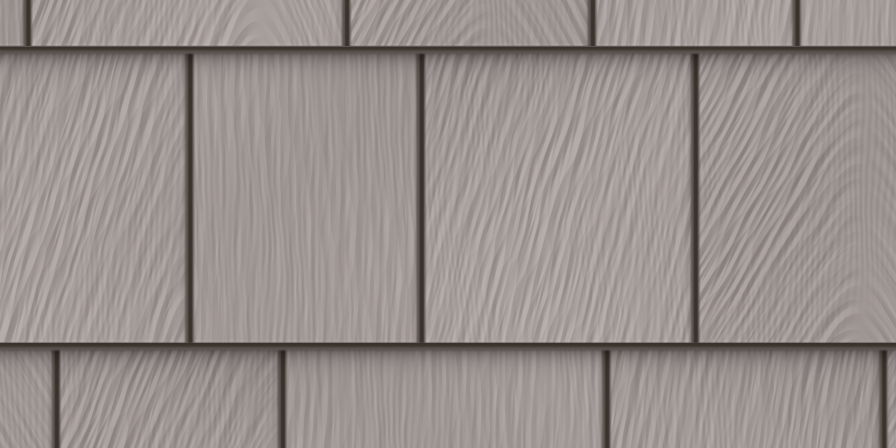
This texture is drawn by a WebGL 1 fragment shader. Its source:

```glsl
precision highp float;

uniform vec2 u_resolution;

#define COURSE_Y 0.234
#define COURSE_HEIGHT 0.662
#define JOINT_PITCH 0.58
#define JOINT_START vec3(0.147, 0.402, 0.121)
#define JOINT_SWAY vec3(0.103, 0.045, 0.088)
#define JOINT_PHASE vec3(-2.93, 2.65, -0.74)
#define JOINT_HALF 0.0095
#define GRAIN_LINES 60.0
#define GRAIN_RELIEF 0.33
#define FACE_COLOUR vec3(0.632, 0.598, 0.59)
#define GAP_COLOUR vec3(0.36, 0.33, 0.31)
#define CORE_COLOUR vec3(0.225, 0.195, 0.175)

vec2 hash2(vec2 p) {
  return fract(sin(vec2(dot(p, vec2(12.7, 31.1)), dot(p, vec2(26.9, 18.3)))) * 4375.5);
}

// Distance to the nearest scattered cell point
float cellular(vec2 p) {
  vec2 cell = floor(p);
  float nearest = 2.0;
  for (int j = -1; j <= 1; j++) {
    for (int i = -1; i <= 1; i++) {
      vec2 c = cell + vec2(float(i), float(j));
      nearest = min(nearest, distance(p, c + hash2(c)));
    }
  }
  return nearest;
}

// Embossed wood: rings arch around an axis, steeper on some boards
float grainHeight(vec2 p, float board, float row) {
  float seed = board * 2.3 + row * 4.1;
  float steep = 0.27 - 0.24 * cos(1.57 * board + 1.9 * (row - 1.0));
  float axis = 0.2 + 0.08 * board + 1.0 - steep / 0.51;
  vec2 q = p - vec2(axis, 0.0);
  q.x += 0.007 * sin(q.y * 5.0 + seed) + 0.0016 * sin(q.y * 17.0 + q.x * 23.0 + seed);
  q.x += 0.0005 * sin(q.y * 71.0 - q.x * 47.0);
  float ring = sqrt(q.x * q.x + 0.003) + steep * q.y;
  float flakes = cellular(vec2(ring * GRAIN_LINES, q.y * 6.0 + q.x * 5.0) + seed * 7.0);
  float patches = 0.5 + 0.5 * sin(q.x * 13.0 + 2.0 * sin(q.y * 6.0 + seed));
  float broad = sin(ring * GRAIN_LINES * 3.1 + 2.0 * sin(ring * 31.0 + seed));
  float fine = sin(q.x * GRAIN_LINES * 8.0 + 2.0 * sin(q.y * 13.0 + q.x * 41.0 + seed));
  float depth = mix(0.65, 1.1, smoothstep(0.0, 0.3, steep));
  return depth * (flakes * mix(0.5, 1.0, patches) + 0.12 * broad)
       + 0.06 * (1.0 - patches) * fine;
}

void main() {
  vec2 p = gl_FragCoord.xy / u_resolution.y;
  float px = 1.0 / u_resolution.y;

  // Courses, counted from the bottom
  float course = (p.y - COURSE_Y) / COURSE_HEIGHT;
  float row = floor(course) + 1.0;
  float above = fract(course) * COURSE_HEIGHT;
  float below = COURSE_HEIGHT - above;

  // Staggered joints: the nearest one, and the one bounding the board
  vec3 pick = vec3(equal(vec3(row), vec3(0.0, 1.0, 2.0)));
  float start = dot(pick, JOINT_START);
  float sway = dot(pick, JOINT_SWAY);
  float phase = dot(pick, JOINT_PHASE);
  float side = 9.0;
  float board = -2.0;
  float left = start - 2.0 * JOINT_PITCH;
  for (int i = -1; i <= 4; i++) {
    float n = float(i);
    float joint = start + n * JOINT_PITCH + sway * sin(phase + 1.7 * n);
    float d = p.x - joint;
    if (abs(d) < abs(side)) side = d;
    if (d > 0.0) {
      board = n;
      left = joint;
    }
  }

  // Board face with grain lit from the upper left
  vec2 local = vec2(p.x - left, above);
  float slope = grainHeight(local, board, row)
              - grainHeight(local + vec2(-0.0026, 0.0014), board, row);
  float tone = 0.025 * (hash2(vec2(board, row)).x - 0.5);
  tone += 0.012 * sin(p.x * 5.0 + 2.0 * sin(p.y * 4.0));
  tone += 0.02 * (0.5 - above / COURSE_HEIGHT);
  vec3 colour = FACE_COLOUR + tone + clamp(GRAIN_RELIEF * slope, -0.085, 0.06);

  // Rounded side edges and lower lip
  float edge = abs(side) - JOINT_HALF;
  float rim = exp(-max(edge, 0.0) / 0.006);
  colour += rim * (side > 0.0 ? 0.03 : -0.07);
  colour += 0.03 * (1.0 - smoothstep(0.003, 0.009, above));
  colour *= 1.0 - 0.25 * (1.0 - smoothstep(0.0, 0.005, above));

  // Joint with a dark core slightly right of its middle
  vec3 gap = mix(CORE_COLOUR, GAP_COLOUR, smoothstep(0.002, 0.007, abs(side - 0.0015)));
  colour = mix(gap, colour, smoothstep(-0.002 - px, 0.002 + px, edge));

  // Shadow cast by the course above, darkest under its lip
  colour *= 1.0 - 0.42 * exp(-max(below - 0.014, 0.0) / 0.021);
  vec3 lip = mix(CORE_COLOUR, GAP_COLOUR, smoothstep(0.003, 0.014, below));
  colour = mix(lip, colour, smoothstep(0.012, 0.018 + px, below));
  colour = mix(colour, lip, 1.0 - smoothstep(0.0, px, above));

  gl_FragColor = vec4(colour, 1.0);
}
```
